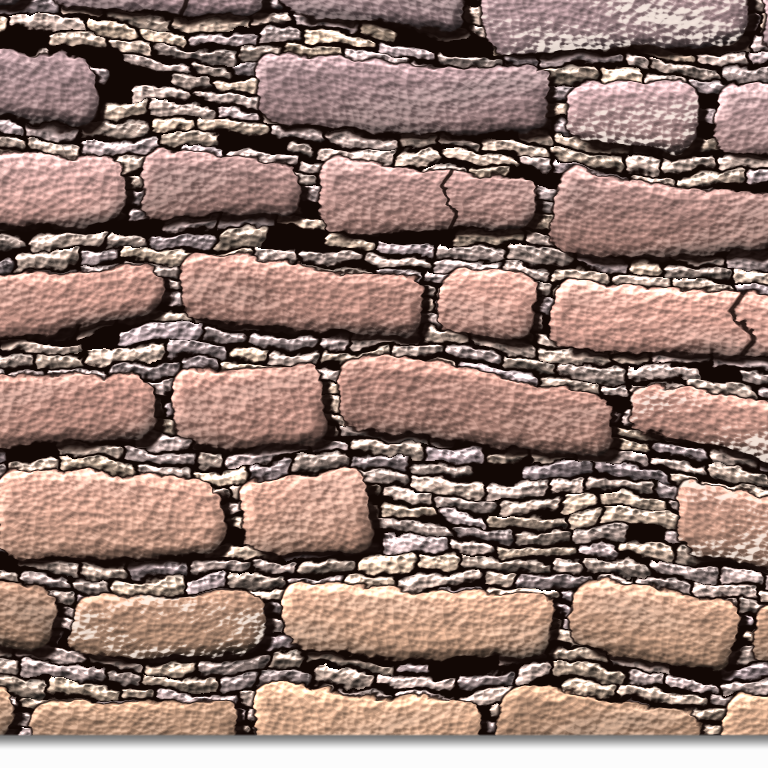
Reproduce this texture procedurally as a WebGL 1 fragment shader.

```glsl
precision highp float;
// Dry-stone wall: courses of rounded sandstone blocks packed with thin slate chips.
uniform vec2 u_resolution;

struct Block {
  float dist;   // signed distance to the outline, negative inside
  vec2 local;   // position inside the block, -1 to 1
  vec2 id;
};

float hash(vec2 p) {
  vec3 q = fract(vec3(p.xyx) * vec3(0.1031, 0.1030, 0.0973));
  q += dot(q, q.yzx + 33.33);
  return fract((q.x + q.y) * q.z);
}

// Cellular noise: distance to the nearest scattered point
float cells(vec2 p) {
  vec2 base = floor(p);
  float nearest = 2.0;
  for (int j = -1; j <= 1; j++) {
    for (int i = -1; i <= 1; i++) {
      vec2 cell = base + vec2(float(i), float(j));
      vec2 point = cell + vec2(hash(cell), hash(cell + 57.3));
      nearest = min(nearest, length(point - p));
    }
  }
  return nearest;
}

// Cellular bumps lit from the upper left
float relief(vec2 p, vec2 scale) {
  return cells(p * scale) - cells(p * scale + vec2(-0.25, 0.4));
}

float jointAt(float i, float row) {
  return i + 0.6 * hash(vec2(i, row * 1.7 + 11.0));
}

// Rows of rounded, tapered blocks with uneven joints
Block layBlocks(vec2 p, vec2 size, vec2 gap, float corner, float tilt) {
  float row = floor(p.y / size.y);
  float x = p.x / size.x + 9.0 * hash(vec2(row, size.x * 100.0));
  float i = floor(x);
  i -= step(x, jointAt(i, row));
  float left = jointAt(i, row);
  float right = jointAt(i + 1.0, row);

  Block b;
  b.id = vec2(i, row) + size.x * 100.0;
  vec2 extent = 0.5 * vec2((right - left) * size.x, size.y) - gap;
  vec2 c = vec2((x - 0.5 * (left + right)) * size.x, p.y - (row + 0.5) * size.y);
  c.y += tilt * (hash(b.id + 3.1) - 0.4) * c.x;
  extent.y *= mix(0.72, 1.08, hash(b.id + 7.7));
  extent.y *= 1.0 - 0.4 * (hash(b.id + 5.3) - 0.4) * clamp(c.x / extent.x, -1.0, 1.0);
  b.local = c / extent;
  vec2 q = abs(c) - extent + corner;
  b.dist = length(max(q, 0.0)) + min(max(q.x, q.y), 0.0) - corner;
  return b;
}

Block layStones(vec2 p) {
  Block b = layBlocks(p, vec2(0.30, 0.137), vec2(0.012, 0.019), 0.026, 0.14);
  if (hash(b.id + 21.0) > 0.9) b.dist = 1.0;   // left out, filled with chips
  return b;
}

void main() {
  vec2 uv = gl_FragCoord.xy / u_resolution;

  // Sagging courses and ragged outlines
  vec2 p = uv;
  p.y += 0.035 * uv.x + 0.012 * sin(5.0 * uv.x + 4.0 * uv.y) + 0.004 * sin(17.0 * uv.x - 9.0 * uv.y);
  p.x += 0.010 * sin(11.0 * uv.y + 2.0) + 0.003 * sin(47.0 * uv.y + 8.0 * uv.x);
  float blotch = cells(uv * vec2(24.0, 34.0));
  float coarse = relief(p, vec2(46.0, 75.0));
  float fine = relief(p, vec2(105.0, 150.0));
  vec2 rough = p + vec2(0.006, 0.010) * (blotch - 0.5) + 0.004 * coarse + 0.002 * fine;

  // Slate chips, some missing and left as dark holes
  vec2 chipPos = rough + vec2(0.0, 0.006 * sin(19.0 * uv.x + 23.0 * uv.y));
  Block chip = layBlocks(chipPos, vec2(0.076, 0.0205), vec2(0.002, 0.0014), 0.005, 0.18);
  vec3 slate = mix(vec3(0.60, 0.53, 0.54), vec3(0.76, 0.66, 0.58), hash(chip.id + 4.4));
  slate *= mix(0.75, 1.3, hash(chip.id + 1.9)) + 0.38 * chip.local.y - 0.1 * chip.local.x;
  slate *= 1.0 + 0.75 * coarse + 0.75 * fine;
  slate += 0.25 * smoothstep(0.2, 0.9, chip.local.y + 0.8 * fine);
  float chipMask = smoothstep(0.0015, -0.002, chip.dist) * step(0.08, hash(chip.id + 8.8));
  vec3 gapColor = vec3(0.07, 0.03, 0.02);
  vec3 color = mix(gapColor, slate, chipMask);

  // Shadow the stones throw down and to the right
  Block stone = layStones(rough);
  float shadow = smoothstep(0.004, -0.003, layStones(rough + vec2(-0.011, 0.009)).dist);
  shadow = max(shadow, smoothstep(0.005, 0.0, stone.dist));
  color = mix(color, gapColor, 0.95 * shadow);

  // Sandstone: tan at the foot, pink in the middle, mauve at the top
  vec3 sand = mix(vec3(0.73, 0.58, 0.48), vec3(0.74, 0.56, 0.51), smoothstep(0.1, 0.5, uv.y));
  sand = mix(sand, vec3(0.67, 0.56, 0.57), smoothstep(0.6, 0.95, uv.y));
  sand *= mix(0.86, 1.1, hash(stone.id + 2.6));
  float bevel = smoothstep(-0.022, 0.0, stone.dist);
  float facing = 0.6 * stone.local.y - 0.3 * stone.local.x;
  sand *= 1.0 + 0.11 * stone.local.y + 0.8 * bevel * facing;
  sand *= 1.0 + 0.30 * coarse + 0.48 * fine + 0.2 * (0.45 - blotch);

  // Pale weathering on a few stones, cracks through others
  float patchy = sin(23.0 * p.x + 3.0 * sin(31.0 * p.y)) + sin(41.0 * p.y - 17.0 * p.x);
  float weathered = smoothstep(0.0, 1.3, 0.6 * patchy + 1.5 * coarse + 1.8 * fine);
  weathered *= mix(0.15, 0.85, step(0.85, hash(stone.id + 6.2)));
  sand = mix(sand, vec3(0.98, 0.93, 0.89), weathered);
  float crackX = stone.local.x - 0.2 + 0.05 * sin(4.0 * stone.local.y) + 0.06 * stone.local.y;
  float crack = smoothstep(0.03, 0.008, abs(crackX)) * step(0.84, hash(stone.id + 9.5));
  sand = mix(sand, gapColor, 0.85 * crack);
  color = mix(color, sand, smoothstep(0.0015, -0.002, stone.dist));

  // White margin under the wall with a soft drop shadow
  vec3 margin = mix(vec3(0.45), vec3(0.99), smoothstep(0.044, 0.022, uv.y));
  color = mix(margin, color, smoothstep(0.041, 0.045, uv.y));
  gl_FragColor = vec4(clamp(color, 0.0, 1.0), 1.0);
}
```
